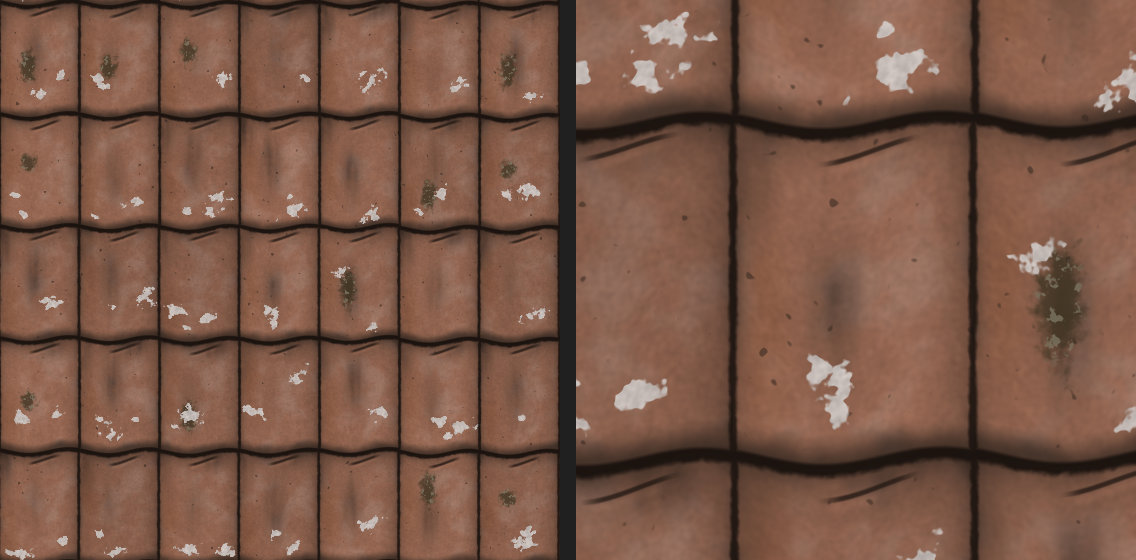
Left, the full canvas; right, a detail of the centre.
A WebGL 1 fragment shader for this texture:

```glsl
precision highp float;
uniform vec2 u_resolution;

#define COLUMNS 7.0
#define ROWS 5.0
#define ROW_OFFSET 0.04
#define EDGE_SAG 0.026
#define SEAM_WIDTH 0.024
#define GAP_WIDTH 0.036
#define STAIN_AMOUNT 0.62
#define LICHEN_CHANCE 0.5
#define SPLAT_CHANCE 0.62

const vec3 CLAY = vec3(0.575, 0.395, 0.315);
const vec3 PALE_CLAY = vec3(0.585, 0.435, 0.37);
const vec3 RUST = vec3(0.50, 0.31, 0.21);
const vec3 SOOT = vec3(0.20, 0.15, 0.12);
const vec3 GAP = vec3(0.10, 0.07, 0.055);
const vec3 MOSS = vec3(0.24, 0.20, 0.13);
const vec3 LICHEN = vec3(0.49, 0.47, 0.39);
const vec3 CHALK = vec3(0.80, 0.77, 0.755);

vec2 hash2(vec2 p) {
  p = vec2(dot(p, vec2(127.1, 311.7)), dot(p, vec2(269.5, 183.3)));
  return fract(sin(p) * 4375.85);
}

float gradientDot(vec2 cell, vec2 offset) {
  return dot(hash2(cell + offset) * 2.0 - 1.0, -offset);
}

float gradientNoise(vec2 p) {
  vec2 i = floor(p), f = fract(p);
  vec2 u = f * f * f * (f * (f * 6.0 - 15.0) + 10.0);
  vec2 a = hash2(i) * 2.0 - 1.0;
  vec2 b = hash2(i + vec2(1.0, 0.0)) * 2.0 - 1.0;
  vec2 c = hash2(i + vec2(0.0, 1.0)) * 2.0 - 1.0;
  vec2 d = hash2(i + 1.0) * 2.0 - 1.0;
  return mix(mix(dot(a, f), dot(b, f - vec2(1.0, 0.0)), u.x),
             mix(dot(c, f - vec2(0.0, 1.0)), dot(d, f - 1.0), u.x), u.y);
}

float fbm(vec2 p) {
  float sum = 0.0, weight = 0.8;
  for (int i = 0; i < 3; i++) {
    sum += weight * gradientNoise(p);
    p = p * 2.1 + 7.3;
    weight *= 0.55;
  }
  return sum;
}

float blob(vec2 p, vec2 center, vec2 radius) {
  vec2 d = (p - center) / radius;
  return exp(-dot(d, d));
}

void main() {
  vec2 uv = gl_FragCoord.xy / u_resolution;
  float pixel = COLUMNS / u_resolution.x;

  // Tile layout: y runs down each tile, below a sagging overlap edge
  vec2 grid = vec2(uv.x * COLUMNS + 0.01, (1.0 - uv.y) * ROWS - ROW_OFFSET);
  float columnShift = (hash2(vec2(mod(floor(grid.x), COLUMNS), 3.0)).x - 0.5) * 0.02;
  grid.y -= EDGE_SAG * sin(6.2832 * (grid.x - 0.12)) + columnShift;
  float row = mod(floor(grid.y), ROWS);
  grid.x += (hash2(vec2(row, 9.0)).x - 0.5) * 0.025;
  vec2 id = vec2(mod(floor(grid.x), COLUMNS), row);
  vec2 t = fract(grid);
  vec2 q = t * vec2(1.0, 1.4);
  vec2 seed = hash2(id + 21.0) * 60.0;
  vec2 r1 = hash2(id + 1.7), r2 = hash2(id + 5.3), r3 = hash2(id + 11.9);

  float broad = fbm(q * 3.0 + seed);
  float fine = fbm(q * 13.0 + seed.yx);
  float grain = gradientNoise(q * 34.0 + seed);

  // Fired clay
  vec3 color = mix(CLAY, PALE_CLAY, smoothstep(0.0, 0.5, broad + 0.25 * blob(q, vec2(0.65, 0.6), vec2(0.3, 0.5))));
  color = mix(color, RUST, 0.5 * blob(q, vec2(0.12, 0.5 + r1.x * 0.6), vec2(0.12, 0.45)));
  color *= 0.94 + 0.1 * r1.y + 0.12 * broad + 0.09 * fine + 0.08 * grain;
  color *= 1.0 - 0.12 * smoothstep(0.72, 1.0, t.x);

  // Soot streaks in the channel and the upper corners
  float streak = gradientNoise(vec2(q.x * 14.0, q.y * 2.0) + seed);
  float soot = r2.x * blob(q, vec2(0.36 + 0.1 * r1.x, 0.45 + 0.35 * r2.y), vec2(0.12, 0.34));
  soot += r3.x * blob(q, vec2(0.06, 0.16), vec2(0.12, 0.32));
  soot += r3.y * blob(q, vec2(0.7, 0.08), vec2(0.18, 0.15));
  soot *= clamp(0.8 + 0.9 * broad + 0.6 * streak + 0.4 * fine, 0.0, 1.4);
  color = mix(color, SOOT, clamp(STAIN_AMOUNT * soot, 0.0, 0.8));

  // Moss with pale lichen flecks
  float mossy = step(r3.x, LICHEN_CHANCE) * blob(q, vec2(0.36, 0.4 + 0.55 * r3.y), vec2(0.11, 0.12 + 0.14 * r2.x));
  color = mix(color, MOSS, 0.75 * smoothstep(0.25, 0.8, mossy + 0.7 * fine));
  float flecks = smoothstep(0.1, 0.25, fbm(q * 18.0 + seed + 31.0)) * smoothstep(0.2, 0.6, mossy);
  color = mix(color, LICHEN, 0.75 * flecks);

  // Dark pits
  float pits = smoothstep(0.42, 0.55, gradientNoise(q * 17.0 + seed + 47.0));
  color = mix(color, SOOT, 0.55 * pits);

  // Curled crease under the overlap
  float crease = 0.075 + 0.022 * sin(5.0 * t.x + r1.x) + 0.012 * (r2.y - 0.5);
  float creaseSpan = smoothstep(0.34, 0.46, t.x) * (1.0 - smoothstep(0.66, 0.8, t.x));
  float creaseLine = 1.0 - smoothstep(0.003, 0.008 + pixel, abs(t.y - crease));
  color = mix(color, GAP, 0.75 * creaseSpan * creaseLine);
  color *= 1.0 + 0.12 * creaseSpan * blob(t, vec2(0.58, crease + 0.025), vec2(0.3, 0.015));

  // Rounded lower lip, grime and shadow around each tile
  float side = min(t.x, 1.0 - t.x);
  float lip = smoothstep(0.89, 0.99, t.y + 0.05 * broad);
  color = mix(color, SOOT, 0.8 * lip);
  float grime = exp(-t.y * 17.0) * (0.8 + broad) + exp(-side * 24.0) * (0.6 + 0.8 * broad);
  color = mix(color, SOOT, clamp(grime, 0.0, 0.85));

  // Chalky splats, larger ones near the foot of the tile
  for (int i = 0; i < 3; i++) {
    float k = float(i);
    vec2 place = hash2(id + 17.3 + k * 4.1), size = hash2(id + 29.1 + k * 6.7);
    vec2 center = vec2(0.15 + 0.7 * place.x, 1.26 - 0.36 * place.y - 0.55 * step(0.88, size.y));
    vec2 radius = vec2(0.13 + 0.13 * size.x, 0.09 + 0.08 * size.y) * (1.0 - 0.22 * k);
    float body = 0.55 - length((q - center) / radius) + 1.6 * fbm(q * 9.0 + seed + k * 13.0);
    float present = step(hash2(id + 41.0 + k).x, SPLAT_CHANCE);
    float reach = 1.0 - smoothstep(1.2, 1.7, length((q - center) / radius));
    float splat = present * reach * smoothstep(0.0, 0.22, body);
    color = mix(color, CHALK * (0.97 + 0.15 * fine + 0.1 * grain), 0.95 * splat);
  }

  // Open joints
  float seam = 1.0 - smoothstep(0.006, SEAM_WIDTH + 0.3 * pixel, side + 0.012 * fine);
  float gap = 1.0 - smoothstep(0.012, GAP_WIDTH, t.y + 0.015 * fine);
  gap = max(gap, smoothstep(0.978, 0.994, t.y));
  color = mix(color, GAP, max(0.85 * seam, 0.95 * gap));

  gl_FragColor = vec4(clamp(color, 0.0, 1.0), 1.0);
}
```
